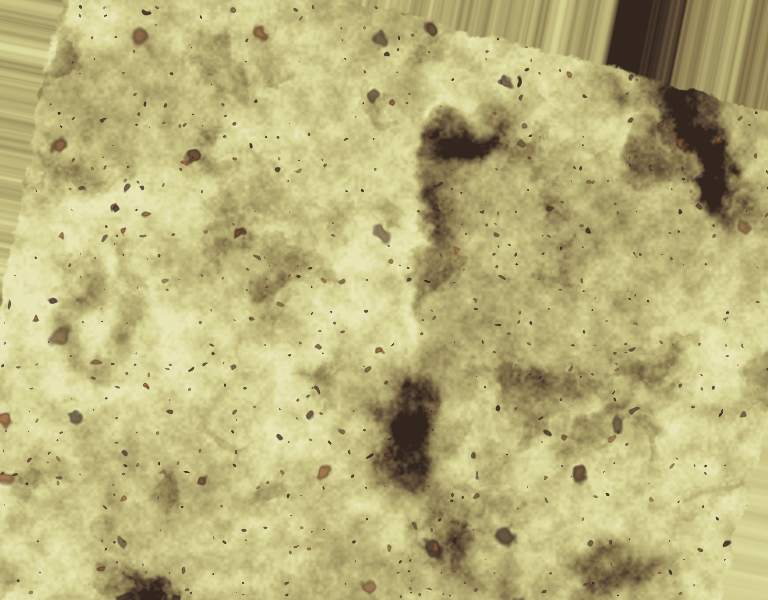
A WebGL 1 fragment shader for this texture:

```glsl
precision highp float;
// Draws a pale, grainy stone slab with dark stains and streaked margins.
uniform vec2 u_resolution;

float hash(vec2 p) {
  vec3 q = fract(p.xyx * 0.1031);
  q += dot(q, q.yzx + 33.33);
  return fract((q.x + q.y) * q.z);
}

float noise(vec2 p) {
  vec2 i = floor(p), f = fract(p);
  f = f * f * (3.0 - 2.0 * f);
  return mix(mix(hash(i), hash(i + vec2(1, 0)), f.x),
             mix(hash(i + vec2(0, 1)), hash(i + vec2(1, 1)), f.x), f.y);
}

float fbm(vec2 p) {
  float sum = 0.0, amp = 0.5;
  for (int i = 0; i < 5; i++) {
    sum += amp * noise(p + 40.0);
    p = mat2(1.6, 1.2, -1.2, 1.6) * p + 7.3;
    amp *= 0.55;
  }
  return sum / 1.055;
}

mat2 turn(float a) {
  return mat2(cos(a), -sin(a), sin(a), cos(a));
}

// Soft elliptical blot
float stain(vec2 p, vec2 centre, vec2 radius, float angle) {
  vec2 q = turn(angle) * (p - centre) / radius;
  return exp(-dot(q, q));
}

// Tone 0..1 from near black through olive to cream
vec3 stoneColour(float tone) {
  float t = clamp(tone, 0.0, 1.2) * 5.0;
  vec3 c = mix(vec3(0.20, 0.15, 0.12), vec3(0.38, 0.31, 0.22), clamp(t, 0.0, 1.0));
  c = mix(c, vec3(0.54, 0.48, 0.31), clamp(t - 1.0, 0.0, 1.0));
  c = mix(c, vec3(0.66, 0.62, 0.41), clamp(t - 2.0, 0.0, 1.0));
  c = mix(c, vec3(0.76, 0.73, 0.49), clamp(t - 3.0, 0.0, 1.0));
  c = mix(c, vec3(0.85, 0.84, 0.59), clamp(t - 4.0, 0.0, 1.0));
  return mix(c, vec3(0.91, 0.90, 0.71), clamp(t - 5.0, 0.0, 1.0));
}

// Scattered mineral grains, at most one per cell
vec3 addGrains(vec3 base, vec2 p, float scale, float share) {
  vec2 g = p * scale + scale, id = floor(g);
  if (hash(id + 3.7) > share) return base;
  vec2 centre = 0.27 + 0.46 * vec2(hash(id + 11.0), hash(id + 23.0));
  vec2 q = turn(6.28 * hash(id + 31.0)) * (fract(g) - centre);
  q.x *= mix(0.5, 1.0, hash(id + 47.0));
  float radius = mix(0.05, 0.14, hash(id + 59.0));
  float d = length(q) / radius;
  float red = hash(id + 71.0);
  vec3 tint = mix(vec3(0.20, 0.15, 0.13), vec3(0.50, 0.32, 0.19), red * red);
  tint *= mix(1.25, 0.85, smoothstep(0.2, 0.9, d));
  float cover = 1.0 - smoothstep(0.65, 1.25, d);
  return mix(base, tint, cover * mix(0.55, 0.95, hash(id + 83.0)));
}

void main() {
  vec2 p = gl_FragCoord.xy / u_resolution.y;
  vec2 warp = vec2(fbm(p * 14.0), fbm(p * 14.0 + 19.0)) - 0.5;
  vec2 w = p + 0.11 * warp;

  // Mottled ground with small smudges
  float tone = 0.90 + 0.85 * (fbm(w * 5.0) - 0.5) + 0.65 * (fbm(p * 32.0) - 0.5);
  tone += 0.16 * (noise(p * 170.0) - 0.5);
  tone -= 0.35 * smoothstep(0.56, 0.78, fbm(w * 11.0 + 5.0));

  // Shaded step beside a pale curved ridge
  float bend = max(w.y - 0.68, 0.0);
  float side = w.x - 0.69 - 3.0 * bend * bend;
  float shade = smoothstep(-0.01, 0.02, side) * exp(-max(side, 0.0) * 6.0);
  tone -= 0.32 * shade * smoothstep(0.1, 0.3, w.y) * (1.0 - smoothstep(0.75, 0.9, w.y));
  float ridge = exp(-pow((side + 0.012) / 0.016, 2.0));
  tone += 0.2 * ridge * smoothstep(0.38, 0.5, w.y) * (1.0 - smoothstep(0.82, 0.92, w.y));

  // Large dark stains
  float dark = 0.75 * stain(w, vec2(0.78, 0.77), vec2(0.06, 0.045), 0.5);
  dark += 0.95 * stain(w, vec2(0.68, 0.27), vec2(0.05, 0.10), 0.15);
  dark += 1.10 * stain(w, vec2(1.19, 0.74), vec2(0.11, 0.035), -1.1);
  dark += 0.45 * stain(w, vec2(0.72, 0.66), vec2(0.03, 0.06), 0.0);
  dark += 0.50 * stain(w, vec2(0.77, 0.09), vec2(0.03, 0.09), 0.3);
  dark += 0.75 * stain(w, vec2(0.22, 0.01), vec2(0.07, 0.04), 0.4);
  dark += 0.75 * stain(w, vec2(1.02, 0.04), vec2(0.08, 0.035), 0.5);
  dark += 0.50 * stain(w, vec2(1.03, 0.85), vec2(0.07, 0.035), -0.3);
  float ring = length(w - vec2(0.16, 0.45)) - 0.055;
  dark += 0.40 * exp(-ring * ring * 1800.0);
  tone -= dark * (0.6 + 0.8 * fbm(p * 24.0 + 9.0));
  vec3 colour = stoneColour(tone);

  // Grains, coarse to fine
  vec2 ragged = p + 0.009 * (vec2(noise(p * 95.0), noise(p * 95.0 + 51.0)) - 0.5);
  colour = addGrains(colour, ragged, 9.5, 0.28);
  colour = addGrains(colour, ragged, 27.0, 0.20);
  colour = addGrains(colour, p + 0.3 * (ragged - p), 55.0, 0.12);

  // Streaked margins outside the slab
  float top = p.y + 0.265 * p.x - 1.155;
  float left = 0.1 - 0.2 * (1.0 - p.y) - p.x;
  float right = p.x - 1.2 - 0.25 * p.y;
  float beyond = max(top, max(left, right));
  bool upright = top > max(left, right);
  float across = upright ? p.x - 0.2 * (p.y - 0.92) : p.y + 0.2 * p.x;
  float streak = 0.72 + 1.3 * (fbm(vec2(across * 38.0, 3.5)) - 0.5);
  streak += 0.25 * (noise(vec2(across * 190.0, 8.5)) - 0.5);
  if (upright) {
    float band = smoothstep(1.0, 1.03, across) * (1.0 - smoothstep(1.08, 1.21, across));
    streak -= 0.08 + 0.7 * band;
  } else if (right > left) {
    streak = 0.95 + 0.3 * (streak - 0.72);
  }
  float rough = 0.03 * (fbm(p * 30.0 + 2.0) - 0.5);
  colour = mix(colour, stoneColour(streak), smoothstep(-0.003, 0.003, beyond + rough));

  gl_FragColor = vec4(colour, 1.0);
}
```
